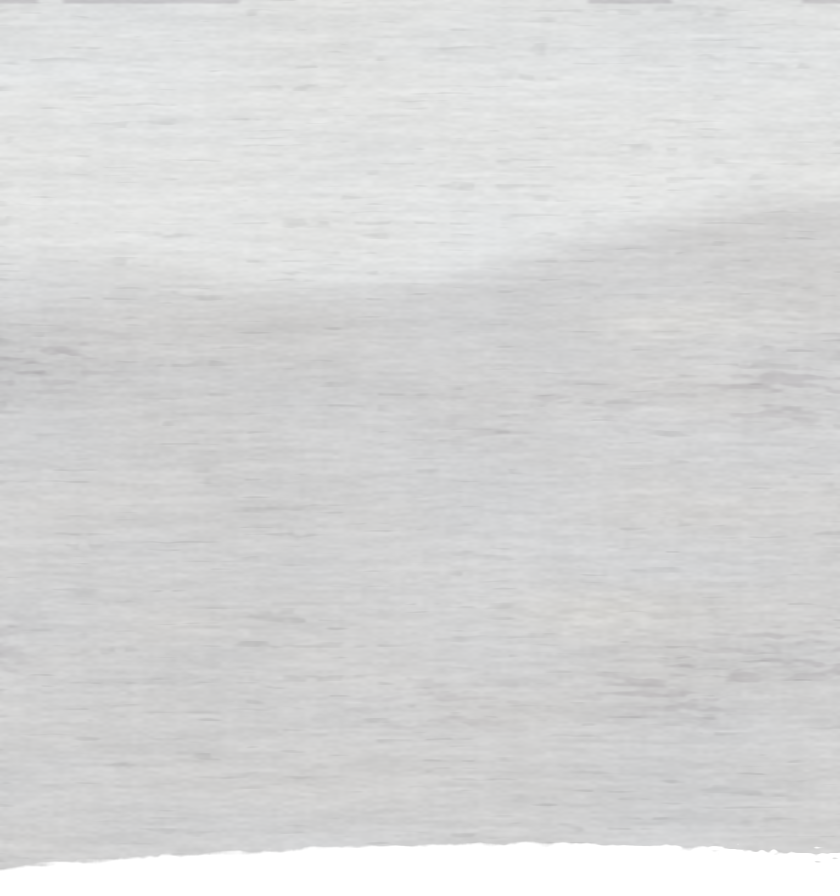
Write a WebGL 2 fragment shader that draws this texture.

```glsl
#version 300 es
precision highp float;
// Pale brushed wood grain with a lit upper band, worn patches and a ragged white lower edge.
uniform vec2 u_resolution;
out vec4 fragColor;

float hash(vec2 p) {
  return fract(sin(dot(p, vec2(127.1, 311.7))) * 43758.5453);
}

float noise(vec2 p) {
  vec2 i = floor(p), f = fract(p);
  f = f * f * (3.0 - 2.0 * f);
  return mix(mix(hash(i), hash(i + vec2(1, 0)), f.x),
             mix(hash(i + vec2(0, 1)), hash(i + vec2(1, 1)), f.x), f.y);
}

float fbm(vec2 p) {
  float sum = 0.0, amp = 0.5;
  for (int i = 0; i < 4; i++) {
    sum += amp * noise(p);
    p = p * 2.03 + 17.3;
    amp *= 0.5;
  }
  return sum / 0.9375;
}

// Soft elliptical spot that wraps around horizontally
float spot(vec2 p, vec2 center, vec2 radius) {
  vec2 d = p - center;
  d.x -= 1.06 * round(d.x / 1.06);
  d /= radius;
  return exp(-dot(d, d));
}

void main() {
  vec2 uv = gl_FragCoord.xy / u_resolution;

  // Grain: streaks broken into short fibres, fine grit and sparse dark scratches
  vec2 bent = uv + vec2(0.0, 0.006 * (fbm(uv * vec2(5.0, 9.0)) - 0.5));
  bent.y += 0.0016 * (noise(uv * vec2(45.0, 60.0)) - 0.5);
  float streak = noise(bent * vec2(13.0, 220.0)) - 0.5;
  float fibre = noise(bent * vec2(55.0, 270.0) + 41.0) - 0.5;
  float grit = noise(uv * vec2(150.0, 300.0) + 87.0) - 0.5;
  float broad = fbm(bent * vec2(5.0, 36.0) + 9.0) - 0.5;
  float scratch = smoothstep(0.7, 0.95, noise(bent * vec2(20.0, 240.0) + 73.0))
                * smoothstep(0.25, 0.7, noise(bent * vec2(70.0, 120.0) + 19.0));
  float cloud = fbm(uv * vec2(4.0, 7.0) + 3.0) - 0.5;

  // Lit band above a slanting, softly broken shadow line
  float line = 0.66 + 0.105 * smoothstep(0.38, 1.0, uv.x) + 0.03 * cloud;
  float softness = mix(0.1, 0.035, smoothstep(0.0, 0.5, uv.x));
  float lit = smoothstep(-0.35 * softness, softness, uv.y - line);
  float tone = mix(0.822, 0.889, lit);
  tone -= 0.012 * smoothstep(0.1, 0.0, abs(uv.y - line + 0.06));
  tone -= 0.016 * smoothstep(0.9, 1.0, uv.y);
  tone += 0.045 * cloud * mix(1.0, 0.45, lit);
  tone += 0.03 * streak + 0.028 * fibre + 0.022 * grit + 0.03 * broad;
  tone -= 0.045 * scratch;

  // Worn patches, in two shifted rows
  float wear = 0.0, glow = 0.0;
  for (int row = 0; row < 2; row++) {
    vec2 q = uv + float(row) * vec2(0.11, 0.326);
    wear += spot(q, vec2(0.04, 0.6), vec2(0.1, 0.036));
    wear += 0.9 * spot(q, vec2(0.92, 0.56), vec2(0.1, 0.038));
    wear += 0.5 * spot(q, vec2(0.63, 0.54), vec2(0.12, 0.045));
    glow += spot(q, vec2(0.82, 0.64), vec2(0.12, 0.025));
  }
  float torn = smoothstep(0.45, 0.8, 0.65 * noise(bent * vec2(26.0, 190.0) + 5.0)
                                   + 0.35 * noise(bent * vec2(80.0, 250.0) + 61.0));
  tone -= wear * (0.012 + 0.08 * torn);
  tone += glow * (0.018 + 0.03 * fibre);

  // Neutral grey with faint warm, cool and mauve drifts
  float drift = fbm(uv * vec2(5.0, 16.0) + 31.0) - 0.5;
  vec3 color = tone + vec3(0.012, 0.002, -0.012) * drift;
  color += vec3(-0.002, 0.003, 0.001) * lit;
  color += vec3(0.005, -0.005, 0.003) * wear * torn;
  color += vec3(0.004, 0.002, -0.006) * glow;

  // Dark dashes along the top border
  float dash = smoothstep(0.11, 0.1, abs(uv.x - 0.18))
             + smoothstep(0.055, 0.045, abs(uv.x - 0.75))
             + smoothstep(0.05, 0.04, abs(fract(uv.x + 0.5) - 0.5));
  color -= vec3(0.1, 0.11, 0.1) * dash * smoothstep(0.994, 0.998, uv.y);

  // White strip below an arched edge that frays toward the right
  float arch = 0.059 - 0.062 * pow(abs(uv.x - 0.64), 1.8);
  float fray = mix(0.004, 0.02, smoothstep(0.65, 1.0, uv.x));
  float edge = arch + 0.004 * (fbm(vec2(uv.x * 60.0, 2.0)) - 0.5)
             + fray * (noise(uv * vec2(40.0, 240.0) + 11.0) - 0.6)
             + 0.4 * fray * (noise(uv * vec2(140.0, 260.0)) - 0.5);
  color = mix(vec3(1.0), color, smoothstep(-0.002, 0.002, uv.y - edge));

  fragColor = vec4(color, 1.0);
}
```
